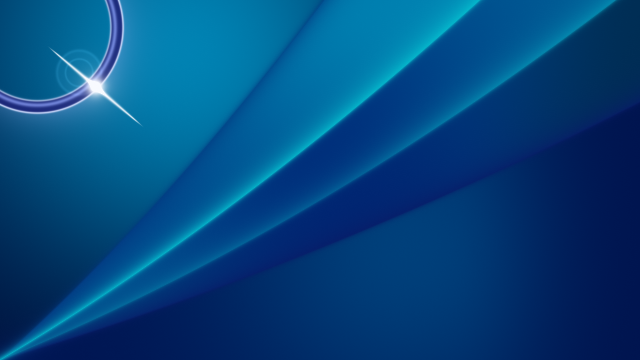
This background is drawn by a Shadertoy shader. Its source:

```glsl
// Blue folded sheets fan out from the lower left corner, edged by glow or shade.
// Each fold is a parabola; bands between folds carry soft pools of colour.
// A glossy ring with a star flare sits in the upper left.

#define RING_CENTER vec2(0.104, 0.924)
#define RING_RADIUS 0.221
#define RING_HALF_WIDTH 0.017
#define FLARE_POS vec2(0.266, 0.759)
#define FLARE_DIR vec2(0.764, -0.645)
#define FLARE_LENGTH 0.178
#define CYAN vec3(0.02, 0.74, 0.81)
#define INDIGO vec3(0.03, 0.11, 0.41)
#define LAVENDER vec3(0.62, 0.70, 0.95)

// Signed distance to a fold y = slope x + bend x^2, positive above
float fold(vec2 p, float slope, float bend) {
    float tangent = slope + 2.0 * bend * p.x;
    return (p.y - p.x * (slope + bend * p.x)) / sqrt(1.0 + tangent * tangent);
}

// Round soft spot
float pool(vec2 p, vec2 center, float falloff) {
    vec2 d = p - center;
    return exp(-falloff * dot(d, d));
}

// Glow that fades slowly above an edge and quickly below it
float edgeGlow(float d, float width) {
    return d > 0.0 ? exp(-d / width) : exp(d / 0.005);
}

// Thin bright line at a given distance
float rim(float d, float width) {
    return exp(-d * d / (width * width));
}

float hash(vec2 p) {
    return fract(sin(dot(p, vec2(127.1, 311.7))) * 43758.5453);
}

vec3 sheets(vec2 p, float aa) {
    float dA = fold(p, 0.900, 0.235);
    float dB = fold(p, 0.595, 0.117);
    float dC = fold(p, 0.409, 0.103);
    float dD = fold(p, 0.297, 0.060);
    float rightShade = smoothstep(1.25, 1.8, p.x);

    // Band colours, from the top left to the bottom right
    vec3 top = mix(vec3(0.0, 0.03, 0.20), vec3(0.0, 0.51, 0.70),
                   pool(p, vec2(0.52, 0.86), 2.3));
    vec3 upper = mix(vec3(0.0, 0.29, 0.55), vec3(0.0, 0.50, 0.69),
                     smoothstep(0.35, 1.0, p.y));
    vec3 middle = mix(vec3(0.0, 0.37, 0.59), vec3(0.0, 0.18, 0.48),
                      pool(p, vec2(0.90, 0.52), 3.0));
    vec3 lower = mix(vec3(0.0, 0.27, 0.49), vec3(0.0, 0.15, 0.45),
                     pool(p, vec2(0.95, 0.40), 3.0));
    lower *= 1.0 - 0.32 * rightShade;
    vec3 bottom = mix(vec3(0.0, 0.08, 0.32), vec3(0.0, 0.25, 0.48),
                      pool(p, vec2(1.13, 0.32), 3.5));
    bottom = mix(bottom, vec3(0.0, 0.07, 0.30), 0.75 * rightShade);

    // Stack the bands
    vec3 color = mix(bottom, lower, smoothstep(-aa, aa, dD));
    color = mix(color, middle, smoothstep(-aa, aa, dC));
    color = mix(color, upper, smoothstep(-aa, aa, dB));
    color = mix(color, top, smoothstep(-aa, aa, dA));

    // Dark folds
    float shadeA = dA > 0.0 ? exp(-dA / 0.008) : exp(dA / 0.030);
    color = mix(color, vec3(0.01, 0.20, 0.49), 0.60 * shadeA);
    float shadeD = dD > 0.0 ? exp(-dD / 0.035) : exp(dD / 0.006);
    color = mix(color, INDIGO, 0.75 * shadeD);

    // Lit folds
    float spread = 0.008 + 0.026 * min(p.x, 1.1);
    color = mix(color, CYAN, 0.88 * edgeGlow(dB, spread));
    float strength = 0.45 + 0.25 * smoothstep(0.9, 1.4, p.x);
    color = mix(color, vec3(0.02, 0.61, 0.73), strength * edgeGlow(dC, spread));
    return color;
}

vec3 addRing(vec3 color, vec2 p, float aa) {
    float d = length(p - RING_CENTER) - RING_RADIUS;
    float halo = exp(-max(d, 0.0) / 0.045) * smoothstep(-0.03, 0.02, d);
    float nearFlare = pool(p, FLARE_POS, 14.0);
    color = mix(color, LAVENDER, halo * (0.27 + 0.25 * nearFlare));

    // Dark glossy body between pale rims
    float body = smoothstep(aa, -aa, abs(d) - RING_HALF_WIDTH);
    vec3 gloss = mix(vec3(0.10, 0.13, 0.46), vec3(0.45, 0.50, 0.85),
                     rim(d + 0.005, 0.006));
    color = mix(color, gloss, body * 0.9);
    float rims = rim(d - RING_HALF_WIDTH, 0.003) + 0.75 * rim(d + RING_HALF_WIDTH, 0.003);
    return mix(color, vec3(0.82, 0.87, 1.0), min(rims, 1.0) * 0.85);
}

vec3 addFlare(vec3 color, vec2 p) {
    vec2 q = p - FLARE_POS;
    float along = dot(q, FLARE_DIR);
    float across = dot(q, vec2(-FLARE_DIR.y, FLARE_DIR.x));
    float taper = max(1.0 - abs(along) / FLARE_LENGTH, 0.0);
    float streak = rim(across, 0.0012 + 0.005 * taper) * smoothstep(0.0, 0.25, taper);
    float r = length(q);
    float core = exp(-r * r / 0.0005) + 0.45 * exp(-r / 0.032);

    // Faint lens circles
    float lens = length(p - vec2(0.220, 0.798));
    float ghosts = rim(lens - 0.062, 0.004) + rim(lens - 0.038, 0.003)
                 + 0.5 * smoothstep(0.064, 0.058, lens);
    color += vec3(0.10, 0.13, 0.14) * ghosts * 0.5;
    return mix(color, vec3(0.97, 0.98, 1.0), clamp(core + 0.85 * streak, 0.0, 1.0));
}

void mainImage(out vec4 fragColor, in vec2 fragCoord) {
    vec2 p = fragCoord / iResolution.y;
    float aa = 1.2 / iResolution.y;
    vec3 color = addFlare(addRing(sheets(p, aa), p, aa), p);
    color += (hash(fragCoord) - 0.5) / 255.0; // dither against banding
    fragColor = vec4(clamp(color, 0.0, 1.0), 1.0);
}
```
